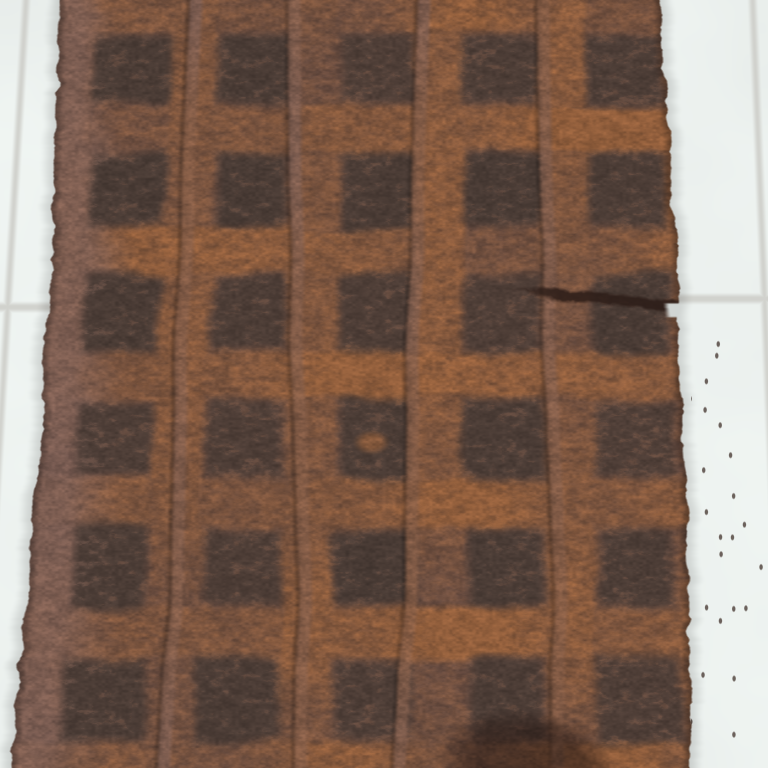
A three.js fragment shader for this pattern:

```glsl
varying vec2 vUv;

const vec3 TILE = vec3(0.93, 0.95, 0.94);
const vec3 GROUT = vec3(0.80, 0.80, 0.78);
const vec3 DARK = vec3(0.29, 0.235, 0.21);
const vec3 BROWN = vec3(0.41, 0.30, 0.255);
const vec3 ORANGE = vec3(0.57, 0.37, 0.235);
const vec3 ROSE = vec3(0.49, 0.375, 0.34);
const vec3 CHAR = vec3(0.17, 0.11, 0.09);
const vec2 GRID_COUNT = vec2(5.0, 6.0);
const vec2 SQUARE_HALF = vec2(0.295, 0.30);    // in cells
const float DYE_SOFT = 0.06;                   // in cells
const float FIRST_ROW = 0.091;                 // depth of the top row's centre
const vec4 SEAM_TOP = vec4(0.260, 0.388, 0.557, 0.712);
const vec4 SEAM_BOTTOM = vec4(0.218, 0.396, 0.525, 0.731);
const float SEAM_HALF = 0.008;
const float EDGE = 0.0018;

float hash(vec2 p) {
  vec3 q = fract(p.xyx * 0.1031);
  q += dot(q, q.yzx + 33.33);
  return fract((q.x + q.y) * q.z);
}

float noise(vec2 p) {
  vec2 i = floor(p), f = fract(p);
  f = f * f * (3.0 - 2.0 * f);
  return mix(mix(hash(i), hash(i + vec2(1.0, 0.0)), f.x),
             mix(hash(i + vec2(0.0, 1.0)), hash(i + 1.0), f.x), f.y);
}

float fbm(vec2 p) {
  float sum = 0.0, gain = 0.53;
  for (int i = 0; i < 4; i++) {
    sum += gain * noise(p);
    p = p * 2.03 + 17.0;
    gain *= 0.5;
  }
  return sum;
}

float stroke(float d, float halfWidth, float soft) {
  return 1.0 - smoothstep(halfWidth - soft, halfWidth + soft, abs(d));
}

// Column and row numbers, spreading slightly toward the bottom
vec2 gridCoord(vec2 p) {
  float t = p.y - FIRST_ROW;
  return vec2(2.0 + (p.x - 0.494 + 0.012 * t) / (0.160 + 0.018 * t), t / (0.154 + 0.0123 * t));
}

vec3 floorTiles(vec2 p) {
  bool onRight = p.x > 0.5;
  float joint = onRight ? 0.980 + 0.04 * p.y : 0.034 - 0.06 * p.y;
  float line = max(stroke(p.x - joint, 0.004, 0.004),
                   stroke(p.y - (onRight ? 0.389 : 0.400), 0.005, 0.004));
  vec3 col = mix(TILE * (0.97 + 0.05 * fbm(p * 5.0)), GROUT, 0.85 * line);
  // Scattered crumbs
  vec2 g = p * 55.0, id = floor(g);
  vec2 offset = fract(g) - 0.3 - 0.4 * vec2(hash(id), hash(id + 31.0));
  float crumb = 1.0 - smoothstep(0.07, 0.17, length(offset * vec2(1.0, 0.6)));
  float present = step(0.87, hash(id + 73.0)) * step(0.9, p.x) * step(0.42, p.y);
  return mix(col, DARK, 0.8 * crumb * present);
}

vec3 dyedCloth(vec2 p, float fromLeft) {
  vec2 warp = vec2(fbm(p * 14.0), fbm(p * 14.0 + 40.0)) - 0.5;
  vec2 grid = gridCoord(p + 0.018 * warp);
  vec2 cell = floor(grid + 0.5), local = abs(grid - cell);
  float fibre = fbm(p * vec2(75.0, 150.0));
  float grain = noise(p * vec2(230.0, 330.0));
  // Warm bands with uneven dye
  vec2 band = smoothstep(SQUARE_HALF - DYE_SOFT, SQUARE_HALF + DYE_SOFT, local);
  float across = noise(vec2(grid.x * 1.1 + 20.0, floor(grid.y) * 7.0 + 13.0));
  float down = noise(vec2(floor(grid.x) * 5.0 + 19.0, grid.y * 0.9 + 20.0));
  float warmth = max(band.y * (0.25 + 0.9 * across), band.x * (0.05 + 0.75 * down));
  vec3 col = mix(BROWN, ORANGE, clamp(warmth + 0.6 * (fibre - 0.5), 0.0, 1.0));
  // Rosy, faded left margin
  float fade = 1.0 - smoothstep(0.03, 0.09 + 0.05 * p.y, fromLeft + 0.05 * warp.x);
  col = mix(col, ROSE, 0.8 * fade);
  // Dark squares, one with a warm spot
  vec2 halfSize = SQUARE_HALF + 0.05 * (vec2(hash(cell + 5.0), hash(cell + 57.0)) - 0.5);
  vec2 inside = 1.0 - smoothstep(halfSize - DYE_SOFT, halfSize + DYE_SOFT, local);
  inside *= step(vec2(-0.5), cell) * step(cell, GRID_COUNT - 0.5);
  float worn = 0.8 + 0.2 * hash(cell + 11.0) - 0.35 * smoothstep(0.55, 0.8, fibre);
  col = mix(col, DARK, inside.x * inside.y * worn);
  float spot = length((p - vec2(0.484, 0.576)) / vec2(0.027, 0.018));
  col = mix(col, ORANGE, 0.75 - 0.75 * smoothstep(0.35, 1.0, spot));
  // Raised seams, shaded on their left side
  vec4 seams = p.x - mix(SEAM_TOP, SEAM_BOTTOM, p.y) + 0.012 * (noise(vec2(p.y * 9.0, 2.0)) - 0.5);
  for (int i = 0; i < 4; i++) {
    col *= 1.0 - 0.28 * stroke(seams[i] + SEAM_HALF, 0.004, 0.004);
    vec3 ridge = mix(ROSE, ORANGE, 0.6 * noise(vec2(p.y * 5.0, float(i) * 4.0)));
    col = mix(col, ridge, 0.75 * stroke(seams[i], SEAM_HALF, 0.004));
  }
  // Stain at the lower edge
  float stain = length((p - vec2(0.685, 0.995)) / vec2(0.11, 0.07)) + 0.5 * warp.x;
  col = mix(col, CHAR, 0.6 - 0.6 * smoothstep(0.6, 1.1, stain));
  return col * (0.78 + 0.28 * fibre + 0.16 * grain);
}

void main() {
  vec2 p = vec2(vUv.x, 1.0 - vUv.y);           // y runs down the cloth
  float ragged = 0.016 * (fbm(vec2(p.y * 45.0, p.x * 6.0)) - 0.5);
  float fromLeft = p.x - (0.078 - 0.020 * p.y - 0.045 * p.y * p.y) + ragged;
  float fromRight = 0.860 + 0.07 * p.y - 0.03 * p.y * p.y - p.x + ragged;
  float inset = min(fromLeft, fromRight);
  // Tear opening toward the right edge
  float tear = p.y - 0.381 - 0.09 * (p.x - 0.70) + 0.014 * (fbm(p * 35.0) - 0.5);
  float opening = 0.007 * smoothstep(0.66, 0.74, p.x);
  float notch = stroke(p.y - 0.404, 0.009, EDGE) * smoothstep(0.862, 0.872, p.x + ragged);
  vec3 cloth = dyedCloth(p, fromLeft) * (0.72 + 0.28 * smoothstep(0.0, 0.012, inset));
  cloth = mix(cloth, CHAR, 0.85 * stroke(tear, opening, 0.003) * smoothstep(0.64, 0.72, p.x));
  vec3 ground = floorTiles(p) * (1.0 - 0.12 * smoothstep(-0.02, 0.0, inset));
  float cover = smoothstep(-EDGE, EDGE, inset) * (1.0 - notch);
  gl_FragColor = vec4(mix(ground, cloth, cover), 1.0);
}
```
